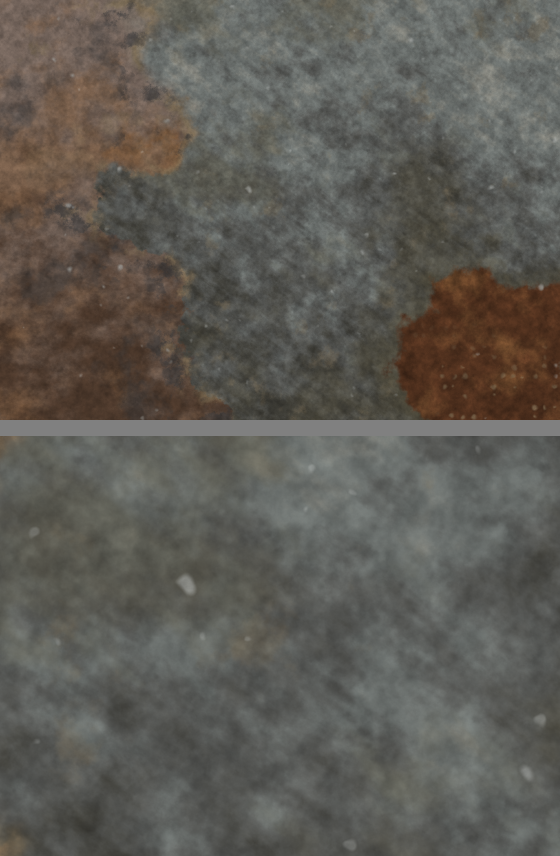
Top, the full canvas; bottom, a detail of the centre.
Give the GLSL for this texture, as a WebGL 2 fragment shader.

```glsl
#version 300 es
precision highp float;

uniform vec2 u_resolution;
out vec4 outColor;

// Slate, from shadow to light
const vec3 SLATE_DARK  = vec3(0.235, 0.230, 0.205);
const vec3 SLATE_MID   = vec3(0.340, 0.345, 0.335);
const vec3 SLATE_GREY  = vec3(0.420, 0.440, 0.430);
const vec3 SLATE_LIGHT = vec3(0.515, 0.515, 0.485);
const vec3 OLIVE       = vec3(0.320, 0.300, 0.235);
// Oxidised areas
const vec3 BROWN  = vec3(0.290, 0.215, 0.165);
const vec3 MAUVE  = vec3(0.455, 0.395, 0.360);
const vec3 ORANGE = vec3(0.470, 0.320, 0.190);
const vec3 RUST   = vec3(0.305, 0.185, 0.115);
const vec3 OCHRE  = vec3(0.490, 0.425, 0.325);
const vec3 SOOT   = vec3(0.215, 0.215, 0.220);
const vec3 FLECK  = vec3(0.640, 0.650, 0.640);

const float STREAK_ANGLE = -0.62;
const float GRAIN = 0.075;
const float SPECKLE = 0.38;

float hash(vec2 p) {
    vec3 q = fract(vec3(p.xyx) * 0.1031);
    q += dot(q, q.yzx + 33.33);
    return fract((q.x + q.y) * q.z);
}

float noise(vec2 p) {
    vec2 i = floor(p), f = fract(p);
    f = f * f * f * (f * (f * 6.0 - 15.0) + 10.0);
    return mix(mix(hash(i), hash(i + vec2(1, 0)), f.x),
               mix(hash(i + vec2(0, 1)), hash(i + vec2(1, 1)), f.x), f.y);
}

mat2 rotation(float a) {
    return mat2(cos(a), sin(a), -sin(a), cos(a));
}

// Layered noise, centred on zero
float fbm(vec2 p) {
    float sum = 0.0, amp = 0.5;
    for (int i = 0; i < 6; i++) {
        sum += amp * (noise(p) - 0.5);
        p = rotation(0.6) * p * 2.03 + 17.3;
        amp *= 0.58;
    }
    return sum;
}

float bell(float x, float centre, float width) {
    float d = (x - centre) / width;
    return exp(-d * d);
}

// Rounded chips, one at most per cell
float flecks(vec2 p, float scale, float density, float radius) {
    vec2 q = p * scale + 0.25 * vec2(noise(p * scale * 2.0), noise(p * scale * 2.0 + 40.0));
    vec2 cell = floor(q);
    vec2 centre = 0.35 + 0.3 * vec2(hash(cell + 3.1), hash(cell + 8.7));
    float size = radius * (0.4 + 0.6 * hash(cell + 21.0));
    float soft = 0.05 + scale / u_resolution.y;
    float d = length(fract(q) - centre) - size;
    return step(hash(cell + 5.5), density) * smoothstep(soft, -soft, d);
}

vec3 slate(vec2 p) {
    vec2 s = rotation(-STREAK_ANGLE) * p;
    float streak = fbm(s * vec2(12.0, 34.0) + 4.0);
    float scratch = noise(s * vec2(9.0, 150.0)) - 0.5;
    float tone = 0.13 + 0.57 * p.y + 0.14 * (p.x - 0.67);
    tone -= 0.20 * bell(p.x + 0.9 * p.y, 1.53, 0.17) * bell(p.y, 0.62, 0.25);
    tone += 0.42 * fbm(p * 4.0 + 9.0) + 0.36 * streak + 0.65 * fbm(p * 24.0) + 0.09 * scratch;
    vec3 c = mix(SLATE_DARK, SLATE_MID, smoothstep(-0.05, 0.42, tone));
    c = mix(c, SLATE_GREY, smoothstep(0.32, 0.66, tone));
    c = mix(c, SLATE_LIGHT, smoothstep(0.62, 1.0, tone));
    float stain = fbm(p * 5.0 + 31.0) + 0.35 * streak;
    c = mix(c, OLIVE, 0.45 * smoothstep(0.0, 0.32, stain));
    return mix(c, OCHRE, 0.35 * smoothstep(0.14, 0.36, fbm(p * 14.0 + 52.0)));
}

vec3 oxide(vec2 p) {
    float mottle = fbm(p * vec2(13.0, 19.0) + 70.0);
    vec3 c = mix(BROWN, MAUVE, smoothstep(-0.05, 0.85, p.y + 0.95 * mottle + 0.06));
    float warm = fbm(p * 5.0 + 83.0) + 0.18 * bell(p.y, 0.45, 0.22) + 0.5 * mottle;
    c = mix(c, ORANGE, 0.42 * smoothstep(0.05, 0.40, warm));
    c = mix(c, OCHRE, 0.6 * smoothstep(0.08, 0.30, fbm(p * 10.0 + 190.0)) * smoothstep(0.45, 0.9, p.y));
    return mix(c, SOOT, 0.45 * smoothstep(0.12, 0.36, fbm(p * 9.0 + 95.0)));
}

vec3 rustPatch(vec2 p) {
    vec3 c = mix(RUST, ORANGE, 0.7 * smoothstep(-0.02, 0.28, fbm(p * 8.0 + 110.0)));
    c *= 1.0 + 0.45 * fbm(p * 34.0);
    return mix(c, OCHRE, 0.65 * flecks(p, 42.0, 0.22, 0.26) * smoothstep(0.28, 0.05, p.y));
}

void main() {
    vec2 p = gl_FragCoord.xy / u_resolution.y;
    float ragged = fbm(p * 8.0 + 130.0);

    // Wavy border of the oxidised left side; positive lies inside
    float border = 0.53 - 0.24 * p.y - 0.15 * bell(p.y, 0.48, 0.13) + 0.09 * bell(p.y, 0.68, 0.08);
    float left = border - p.x + 0.26 * ragged;
    float blur = 0.010 + 0.10 * smoothstep(0.5, 1.0, p.y);
    vec3 c = mix(slate(p), oxide(p), smoothstep(-blur, blur, left));

    // Ochre rim and dark scabs along the border
    float rim = bell(left, 0.012, 0.032);
    c = mix(c, OCHRE, 0.75 * rim * smoothstep(-0.12, 0.20, fbm(p * 16.0 + 150.0)));
    float glow = smoothstep(-0.15, 0.2, fbm(p * 14.0 + 210.0));
    c = mix(c, ORANGE, 0.7 * glow * bell(left, 0.06, 0.06) * bell(p.y, 0.67, 0.07));
    c = mix(c, SOOT, 0.65 * bell(left, 0.05, 0.07) * smoothstep(0.02, 0.22, fbm(p * 22.0 + 170.0)));

    // Rust patch at the lower right
    float patchEdge = 1.0 - length((p - vec2(1.19, 0.11)) / vec2(0.215, 0.275)) + 0.9 * ragged;
    c = mix(c, OLIVE, 0.5 * bell(patchEdge, -0.05, 0.12));
    c = mix(c, rustPatch(p), smoothstep(-0.06, 0.08, patchEdge));

    // Pale chips, speckle and fine grain
    c = mix(c, FLECK, 0.60 * flecks(p + 2.0, 26.0, 0.022, 0.16));
    c = mix(c, FLECK, 0.35 * flecks(p + 5.0, 60.0, 0.015, 0.24));
    float grain = noise(p * 190.0) + noise(p * 110.0 + 60.0) - 1.0;
    c *= 1.0 + SPECKLE * fbm(p * 48.0 + 230.0) + GRAIN * grain;
    outColor = vec4(c, 1.0);
}
```
